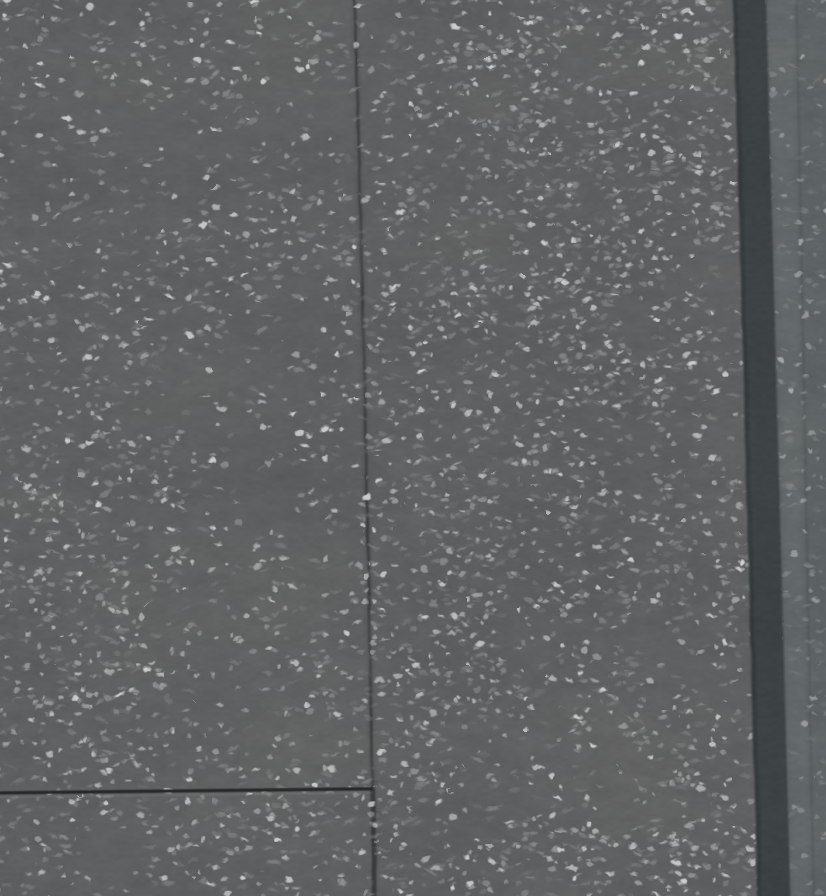
A Shadertoy shader for this texture:

```glsl
const vec3 PANEL = vec3(0.372, 0.376, 0.381);
const vec3 GAP = vec3(0.238, 0.258, 0.264);
const vec3 FLECK = vec3(0.80, 0.81, 0.81);

float hash(vec2 p) {
    return fract(sin(dot(p, vec2(127.1, 311.7))) * 43758.5453);
}

float valueNoise(vec2 p) {
    vec2 cell = floor(p), f = fract(p);
    f = f * f * (3.0 - 2.0 * f);
    float low = mix(hash(cell), hash(cell + vec2(1, 0)), f.x);
    float high = mix(hash(cell + vec2(0, 1)), hash(cell + vec2(1, 1)), f.x);
    return mix(low, high, f.y);
}

float fbm(vec2 p) {
    float sum = 0.0, weight = 0.5;
    for (int i = 0; i < 4; i++) {
        sum += weight * valueNoise(p);
        p = p * 2.03 + 17.3;
        weight *= 0.5;
    }
    return sum / 0.9375;
}

float band(float x, float left, float right, float soft) {
    return smoothstep(left - soft, left + soft, x)
         * (1.0 - smoothstep(right - soft, right + soft, x));
}

float line(float d, float halfWidth, float soft) {
    return 1.0 - smoothstep(halfWidth - soft, halfWidth + soft, abs(d));
}

float blob(vec2 p, vec2 centre, vec2 radius) {
    vec2 d = (p - centre) / radius;
    return exp(-dot(d, d));
}

// Share of cells holding a fleck, thinner on the middle of the left panel
float fleckDensity(vec2 p, float seamX) {
    float clusters = smoothstep(0.25, 0.7, fbm(p * 17.0 + 4.0));
    float thin = 0.5 * blob(p, vec2(0.28, 0.50), vec2(0.12, 0.22))
               + 0.45 * blob(p, vec2(0.12, 0.86), vec2(0.14, 0.10))
               + 0.4 * blob(p, vec2(0.72, 0.45), vec2(0.10, 0.10))
               + 0.4 * blob(p, vec2(0.28, 0.18), vec2(0.12, 0.05));
    float rich = 0.45 * blob(p, vec2(0.06, 0.30), vec2(0.12, 0.12))
               + 0.35 * blob(p, vec2(0.58, 0.78), vec2(0.16, 0.22));
    float panel = mix(0.85, 1.05, step(seamX, p.x));
    return panel * mix(0.4, 1.1, clusters) * (1.0 - thin + rich);
}

// Small nearly level grains scattered over a jittered grid
float flecks(vec2 p, float cellSize, vec2 radius, float seed, float amount, float soft) {
    vec2 grid = p / cellSize, base = floor(grid);
    float result = 0.0;
    for (int j = -1; j <= 1; j++) {
        for (int i = -1; i <= 1; i++) {
            vec2 cell = base + vec2(i, j), key = cell + seed;
            vec2 jitter = vec2(hash(key + 3.1), hash(key + 7.7));
            vec2 d = (grid - cell - jitter) * cellSize;
            float angle = mix(-0.5, 0.6, hash(key + 11.3));
            float c = cos(angle), s = sin(angle);
            d = vec2(c * d.x + s * d.y, c * d.y - s * d.x);
            vec2 size = radius * mix(vec2(0.5, 0.65), vec2(1.35, 1.25),
                                    vec2(hash(key + 19.7), hash(key + 23.9)));
            float dist = (length(d / size) - 1.0) * min(size.x, size.y);
            float brightness = mix(0.25, 1.0, pow(hash(key + 31.3), 1.3));
            float grain = 1.0 - smoothstep(-soft, soft, dist);
            result = max(result, step(hash(key), amount) * brightness * grain);
        }
    }
    return result;
}

void mainImage(out vec4 fragColor, in vec2 fragCoord) {
    vec2 p = fragCoord / iResolution.y;
    float soft = max(0.8 / iResolution.y, 0.0014);

    // Leaning joints between the boards
    float wobble = 0.0012 * (valueNoise(vec2(p.y * 45.0, 2.0)) - 0.5);
    float seamX = 0.418 - 0.017 * p.y - 0.005 * p.y * p.y + wobble;
    float gapLeft = 0.845 - 0.027 * p.y + wobble;
    float gapRight = 0.882 - 0.027 * p.y;
    float ridgeX = 0.908 - 0.019 * p.y;
    float jointY = 0.115 + 0.011 * p.x + 0.4 * wobble;
    float rightStrip = smoothstep(gapRight - 0.003, gapRight + 0.003, p.x);

    // Board tone, cloudy wear and fine tooth
    float wear = fbm(p * vec2(6.0, 11.0)) - 0.5;
    float mottle = fbm(p * vec2(45.0, 85.0)) - 0.5;
    float tooth = valueNoise(p * vec2(170.0, 290.0)) - 0.5;
    vec3 color = PANEL + 0.035 * wear + 0.035 * mottle + 0.014 * tooth;
    color += vec3(0.002, 0.001, -0.004) * smoothstep(-0.1, 0.25, wear);
    color += vec3(-0.008, 0.008, 0.012) * rightStrip;

    // Narrow vertical seam, wider beneath the horizontal joint
    float below = 1.0 - smoothstep(jointY - 0.002, jointY + 0.002, p.y);
    float seam = line(p.x - seamX, mix(0.0016, 0.0026, below), 0.0019);
    float depth = mix(0.5, 0.85, valueNoise(vec2(p.y * 30.0, 8.0)));
    color *= 1.0 - 0.09 * line(p.x - seamX, 0.003, 0.005);
    color = mix(color, vec3(0.215, 0.22, 0.225), seam * mix(depth, 0.9, below));

    // Pale ragged grains in two sizes, with faint smears
    vec2 ragged = p + 0.0032 * (vec2(valueNoise(p * 260.0),
                                    valueNoise(p * 260.0 + 41.0)) - 0.5);
    float density = fleckDensity(p, seamX) * mix(1.0, 0.7, rightStrip);
    float large = flecks(ragged, 0.0160, vec2(0.0039, 0.0027), 5.0, 0.38 * density, soft);
    float small = flecks(ragged + 0.37, 0.0115, vec2(0.0030, 0.0019), 61.0, 0.38 * density, soft);
    float faint = flecks(ragged + 0.71, 0.0130, vec2(0.0052, 0.0022), 97.0, 0.45 * density, soft);
    float grains = max(max(large, 0.8 * small), 0.27 * faint);
    color = mix(color, FLECK, grains * mix(1.0, 0.6, rightStrip));

    // Horizontal joint with a lit lower lip
    float leftBoard = 1.0 - smoothstep(seamX - soft, seamX + soft, p.x);
    color += 0.035 * leftBoard * line(p.y - jointY + 0.0045, 0.0012, 0.0015);
    color = mix(color, vec3(0.15, 0.155, 0.16),
                leftBoard * line(p.y - jointY, 0.0018, 0.0015));

    // Broad recessed gap and the ridged strip beside it
    vec3 gapColor = GAP + 0.014 * tooth + 0.025 * wear;
    gapColor -= 0.035 * line(p.x - gapLeft - 0.003, 0.002, 0.003);
    color = mix(color, gapColor, band(p.x, gapLeft, gapRight, 0.0024));
    color += 0.02 * band(p.x, gapRight + 0.003, ridgeX - 0.004, 0.005);
    color -= 0.035 * line(p.x - ridgeX, 0.001, 0.003);

    fragColor = vec4(color, 1.0);
}
```
